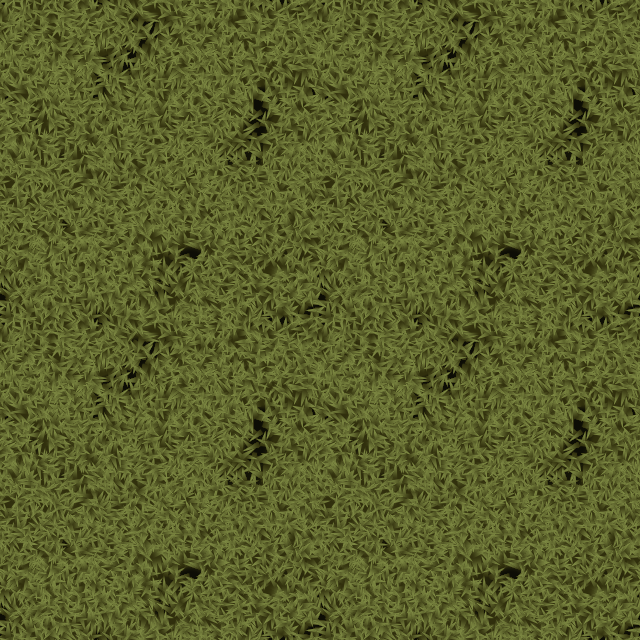
Give the GLSL for this texture, as a Shadertoy shader.

```glsl
const float REPEATS = 2.0;        // tiles across the canvas
const int CELLS = 24;             // grid cells across one tile
const int BLADES = 10;            // blades rooted in each cell
const int PATCH_CELLS = 10;       // noise cells across one tile
const vec2 BLADE_LENGTH = vec2(1.3, 1.9);    // in grid cells
const vec2 BLADE_WIDTH = vec2(0.18, 0.29);   // half width at the base
const vec2 BLADE_LEVEL = vec2(0.82, 1.02);
const float TAPER = 1.25;
const float BEND = 0.16;
const float THINNING = 0.65;      // share of blades lost in sparse patches
const vec3 SOIL = vec3(0.19, 0.185, 0.05);
const vec3 TIP = vec3(0.485, 0.53, 0.258);
const vec3 GAP = vec3(0.05, 0.05, 0.02);

// Three random values from integer coordinates
vec3 hash3(ivec3 p) {
    uvec3 v = uvec3(p) * 1664525u + 1013904223u;
    v.x += v.y * v.z; v.y += v.z * v.x; v.z += v.x * v.y;
    v ^= v >> 16u;
    v.x += v.y * v.z; v.y += v.z * v.x; v.z += v.x * v.y;
    return vec3(v >> 8u) / 16777216.0;
}

ivec2 wrapCell(ivec2 cell, int count) {
    return (cell + count) % count;
}

float patchCorner(ivec2 cell) {
    return hash3(ivec3(wrapCell(cell, PATCH_CELLS), 97)).x;
}

// Value noise that wraps at the tile edge
float patchNoise(vec2 tile) {
    vec2 p = tile * float(PATCH_CELLS);
    ivec2 c = ivec2(floor(p));
    vec2 f = smoothstep(0.0, 1.0, fract(p));
    float low = mix(patchCorner(c), patchCorner(c + ivec2(1, 0)), f.x);
    float high = mix(patchCorner(c + ivec2(0, 1)), patchCorner(c + ivec2(1, 1)), f.x);
    return mix(low, high, f.y);
}

// Brightness of one tapered, bent blade: dark at its base, bright at its tip
float bladeShade(vec2 p, float angle, vec3 shape, float level, float pixel) {
    vec2 axis = vec2(cos(angle), sin(angle));
    float len = mix(BLADE_LENGTH.x, BLADE_LENGTH.y, shape.x);
    float along = dot(p, axis) / len + 0.5;
    if (along < 0.0 || along > 1.0) return 0.0;
    float bow = (shape.y - 0.5) * 2.0 * BEND * (along * along - 0.35);
    float across = abs(dot(p, vec2(-axis.y, axis.x)) - bow);
    float halfWidth = mix(BLADE_WIDTH.x, BLADE_WIDTH.y, shape.z) * (1.0 - pow(along, TAPER));
    float cover = clamp((halfWidth - across) / pixel + 0.5, 0.0, 1.0);
    cover *= min(1.0, 2.0 * halfWidth / pixel);
    return cover * smoothstep(0.05, 0.8, along) * mix(BLADE_LEVEL.x, BLADE_LEVEL.y, level);
}

void mainImage(out vec4 fragColor, in vec2 fragCoord) {
    vec2 tile = fract(fragCoord / iResolution.xy * REPEATS);
    vec2 p = tile * float(CELLS);
    ivec2 home = ivec2(floor(p));
    float pixel = float(CELLS) * REPEATS / min(iResolution.x, iResolution.y);
    float density = patchNoise(tile);

    // The brightest blade lies on top
    float shade = 0.0;
    for (int y = -1; y <= 1; y++)
    for (int x = -1; x <= 1; x++) {
        ivec2 cell = home + ivec2(x, y);
        ivec2 id = wrapCell(cell, CELLS);
        float sparse = 1.0 - patchNoise(vec2(id) / float(CELLS));
        for (int i = 0; i < BLADES; i++) {
            vec3 place = hash3(ivec3(id, i));
            vec3 shape = hash3(ivec3(id, i + 20));
            vec2 traits = hash3(ivec3(id, i + 40)).xy;
            if (traits.x < THINNING * sparse * sparse) continue;
            vec2 offset = p - vec2(cell) - place.xy;
            shade = max(shade, bladeShade(offset, place.z * 6.28319, shape, traits.y, pixel));
        }
    }

    // Bare soil, with rare deep gaps in the sparsest patches
    float gap = smoothstep(0.25, 0.1, density) * smoothstep(0.05, 0.0, shade);
    vec3 ground = mix(SOIL, GAP, gap);
    fragColor = vec4(mix(ground, TIP, min(shade, 1.0)), 1.0);
}
```
